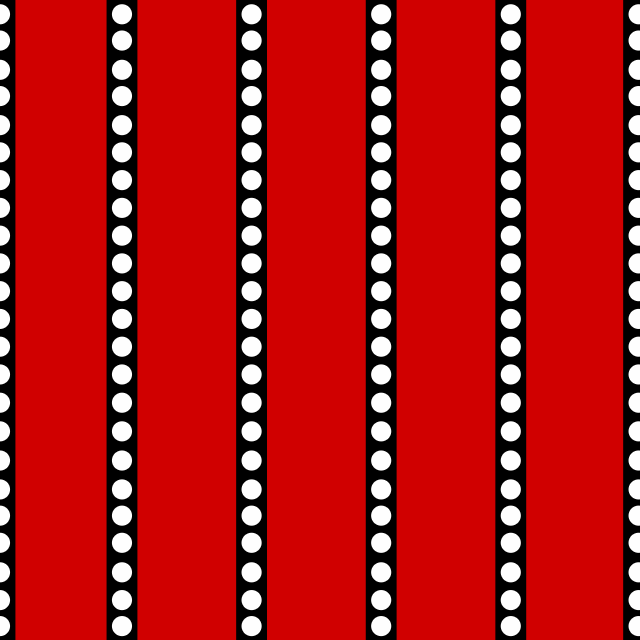
Write a WebGL 1 fragment shader that draws this pattern.

```glsl
precision highp float;

// Red ground with six black vertical bands, each carrying a string of white dots.
// Bands and dots are found by rounding to the nearest repeat; the outer bands are
// pulled to the canvas edges, and the dot spacing drifts slightly down the string.

uniform vec2 u_resolution;

const vec3 GROUND = vec3(0.815, 0.0, 0.0);
const vec3 BAND   = vec3(0.0);
const vec3 DOT    = vec3(0.995);

// All lengths are fractions of the canvas.
const float BAND_PITCH = 0.2025;
const float BAND_FIRST = 0.1906;    // centre of the first full band
const float BAND_HALF  = 0.0241;
const float BAND_RIGHT = 0.9978;    // centre of the cropped band at the right edge
const float DOT_PITCH  = 0.04338;
const float DOT_FIRST  = 0.0221;    // depth of the top dot
const float DOT_RADIUS = 0.0157;

// Spacing drift, in fractions of the dot pitch.
const float DRIFT_UPPER = -0.022;
const float DRIFT_LOWER = 0.078;
const float PAIRING     = 0.027;    // alternate shift of the top dots
const float RIPPLE      = 0.042;    // wave among the lower dots
const float RIPPLE_LEN  = 3.6;      // in rows
const float RIPPLE_PEAK = 16.9;
const float TAU = 6.28319;

// Coverage of a shape from its signed distance, smoothed over one pixel.
float coverage(float dist, float pixel) {
  return clamp(0.5 - dist / pixel, 0.0, 1.0);
}

// Centre of the band nearest to x, with the outer bands held at the edges.
float bandCentre(float x) {
  float column = floor((x - BAND_FIRST) / BAND_PITCH + 0.5);
  return clamp(BAND_FIRST + column * BAND_PITCH, 0.0, BAND_RIGHT);
}

// Uneven offset of a row: paired at the top, steady midway, rippled below.
float rowDrift(float row) {
  float upper = 1.0 - smoothstep(3.5, 5.0, row);
  float lower = smoothstep(13.5, 15.5, row);
  float drift = mix(DRIFT_UPPER, DRIFT_LOWER, lower);
  drift += upper * PAIRING * cos(0.5 * TAU * row);
  drift += lower * RIPPLE * cos(TAU * (row - RIPPLE_PEAK) / RIPPLE_LEN);
  return drift;
}

// Depth below the top edge of the dot nearest to the given depth.
float dotCentre(float depth) {
  float row = floor((depth - DOT_FIRST) / DOT_PITCH + 0.5);
  return DOT_FIRST + (row + rowDrift(row)) * DOT_PITCH;
}

void main() {
  vec2 uv = gl_FragCoord.xy / u_resolution;
  float pixel = 1.0 / min(u_resolution.x, u_resolution.y);
  float depth = 1.0 - uv.y;

  vec2 offset = vec2(uv.x - bandCentre(uv.x), depth - dotCentre(depth));

  vec3 colour = mix(GROUND, BAND, coverage(abs(offset.x) - BAND_HALF, pixel));
  colour = mix(colour, DOT, coverage(length(offset) - DOT_RADIUS, pixel));

  gl_FragColor = vec4(colour, 1.0);
}
```
